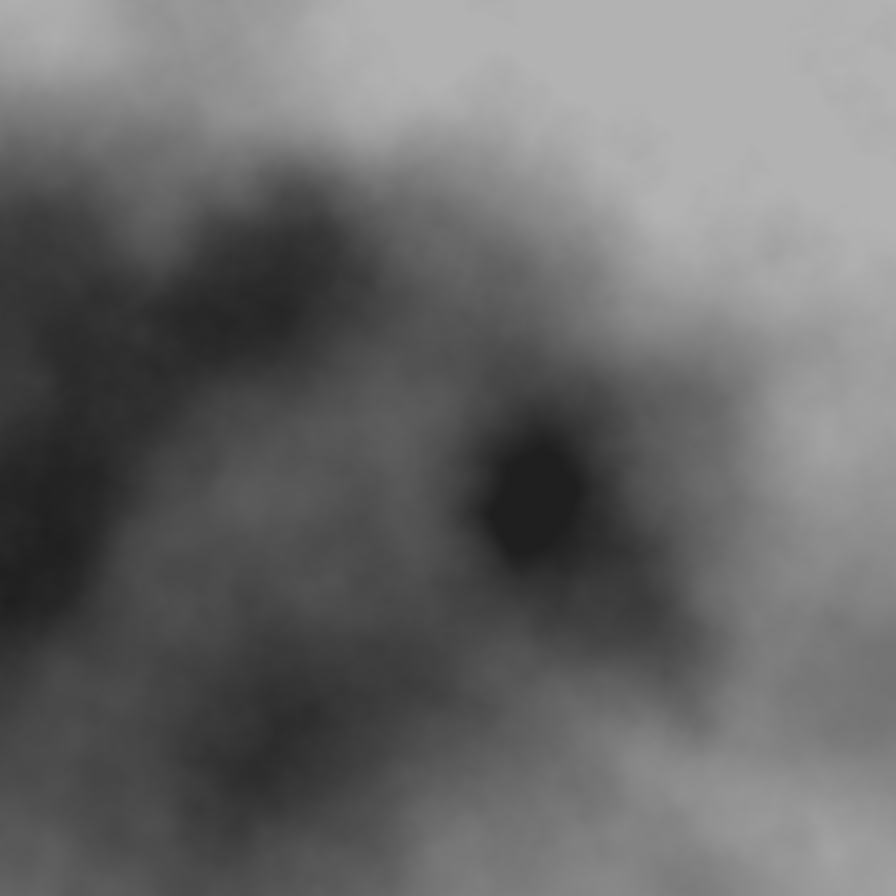
Give the GLSL for this texture, as a WebGL 1 fragment shader.

```glsl
precision highp float;
// Soft grey storm cloud: broad light and dark masses broken up by fractal noise.
uniform vec2 u_resolution;

#define NOISE_SCALE 4.0
#define NOISE_CONTRAST 0.30
#define WARP_AMOUNT 0.12
#define SHADE_TONE 0.32
#define LIGHT_GAIN 0.32
#define HOLLOW_WIDTH 0.10
#define DARKEST 0.12
#define BRIGHTEST 0.70

float hash(vec2 cell) {
  vec3 q = fract(vec3(cell.xyx) * 0.1031);
  q += dot(q, q.yzx + 33.33);
  return fract((q.x + q.y) * q.z);
}

// Value noise with a quintic fade
float noise(vec2 p) {
  vec2 cell = floor(p);
  vec2 f = fract(p);
  f = f * f * f * (f * (f * 6.0 - 15.0) + 10.0);
  float low = mix(hash(cell), hash(cell + vec2(1.0, 0.0)), f.x);
  float high = mix(hash(cell + vec2(0.0, 1.0)), hash(cell + 1.0), f.x);
  return mix(low, high, f.y);
}

// Fractal sum centred on zero, each octave rotated and halved
float fbm(vec2 p) {
  mat2 turn = mat2(0.8, 0.6, -0.6, 0.8);
  float sum = 0.0;
  float amplitude = 0.5;
  for (int octave = 0; octave < 6; octave++) {
    sum += amplitude * (noise(p) - 0.5);
    p = turn * p * 2.03 + 17.3;
    amplitude *= 0.5;
  }
  return sum;
}

// Gaussian falloff around the segment from a to b
float hollow(vec2 p, vec2 a, vec2 b) {
  vec2 along = b - a;
  float t = clamp(dot(p - a, along) / dot(along, along), 0.0, 1.0);
  vec2 away = (p - a - along * t) / HOLLOW_WIDTH;
  return exp(-dot(away, away));
}

// Light entering from the top, the right and the lower right
float lightMass(vec2 p) {
  float top = smoothstep(0.62, 0.95, p.y + 0.25 * (p.x - 0.3));
  float right = 0.65 * smoothstep(0.6, 0.95, p.x);
  float below = 0.6 * (1.0 - smoothstep(0.0, 0.3, p.y)) * smoothstep(0.3, 0.55, p.x);
  return 1.0 - (1.0 - top) * (1.0 - right) * (1.0 - below);
}

// Dark slanting folds of the cloud
float darkMass(vec2 p) {
  float leftFold = 0.15 * hollow(p, vec2(0.02, 0.37), vec2(0.32, 0.70));
  float midFold = 0.09 * hollow(p, vec2(0.28, 0.08), vec2(0.62, 0.47));
  float core = 0.13 * hollow(p, vec2(0.58, 0.44), vec2(0.75, 0.25));
  return leftFold + midFold + core;
}

void main() {
  vec2 uv = gl_FragCoord.xy / u_resolution;

  // Bend the masses so their edges billow
  vec2 bend = vec2(fbm(uv * 5.0 + 3.7), fbm(uv * 5.0 + 41.2));
  vec2 p = uv + WARP_AMOUNT * bend;

  float tone = SHADE_TONE + LIGHT_GAIN * lightMass(p) - darkMass(p);
  tone += NOISE_CONTRAST * fbm(uv * NOISE_SCALE + 8.1);
  gl_FragColor = vec4(vec3(clamp(tone, DARKEST, BRIGHTEST)), 1.0);
}
```
